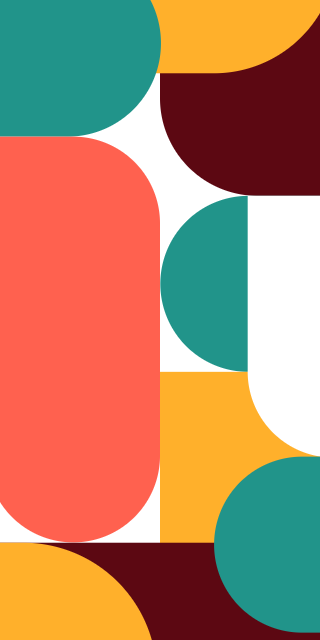
Reproduce this background procedurally as a Shadertoy shader.

```glsl
// Flat geometric mosaic of overlapping panels with large rounded corners.

#define WHITE  vec3(1.00, 1.00, 1.00)
#define CORAL  vec3(1.00, 0.38, 0.31)
#define TEAL   vec3(0.13, 0.58, 0.54)
#define AMBER  vec3(1.00, 0.69, 0.17)
#define MAROON vec3(0.36, 0.03, 0.07)
#define ASPECT 2.0      // canvas height in canvas widths
#define SOFTNESS 1.0    // edge width in pixels

// Signed distance to a box from lo to hi, y pointing down.
// Corner radii: top left, top right, bottom right, bottom left.
float roundBox(vec2 p, vec2 lo, vec2 hi, vec4 radii) {
    vec2 q = p - 0.5 * (lo + hi);
    vec2 side = q.x < 0.0 ? radii.xw : radii.yz;
    float r = q.y < 0.0 ? side.x : side.y;
    vec2 d = abs(q) - 0.5 * (hi - lo) + r;
    return length(max(d, 0.0)) + min(max(d.x, d.y), 0.0) - r;
}

// Paints a smooth-edged shape over the current colour.
void paint(inout vec3 base, vec3 colour, float dist, float pixel) {
    base = mix(base, colour, clamp(0.5 - dist / (SOFTNESS * pixel), 0.0, 1.0));
}

void mainImage(out vec4 fragColor, in vec2 fragCoord) {
    // Canvas units: x in 0..1, y in 0..ASPECT from the top edge
    vec2 uv = fragCoord / iResolution.xy;
    vec2 p = vec2(uv.x, ASPECT * (1.0 - uv.y));
    float pixel = ASPECT / iResolution.y;
    vec3 col = WHITE;

    // Upper panels
    paint(col, MAROON, roundBox(p, vec2(0.5, -1.0), vec2(2.0, 0.612), vec4(0, 0, 0, 0.305)), pixel);
    paint(col, AMBER, roundBox(p, vec2(-1.0, -1.0), vec2(1.054, 0.229), vec4(0, 0, 0.385, 0)), pixel);
    paint(col, TEAL, roundBox(p, vec2(-1.0, -0.157), vec2(0.503, 0.427), vec4(0, 0.292, 0.292, 0)), pixel);

    // Tall pill on the left
    paint(col, CORAL, roundBox(p, vec2(-0.042, 0.427), vec2(0.5, 1.695), vec4(0, 0.271, 0.271, 0.271)), pixel);

    // Half disc and block, both cut by the white panel
    paint(col, TEAL, roundBox(p, vec2(0.501, 0.612), vec2(2.0, 1.162), vec4(0.275, 0, 0, 0.275)), pixel);
    paint(col, AMBER, roundBox(p, vec2(0.5, 1.162), vec2(2.0, 1.72), vec4(0)), pixel);
    paint(col, WHITE, roundBox(p, vec2(0.774, 0.612), vec2(2.0, 1.430), vec4(0, 0, 0, 0.268)), pixel);

    // Lower band with its quarter round and capsule
    paint(col, MAROON, roundBox(p, vec2(-1.0, 1.696), vec2(2.0, 3.0), vec4(0)), pixel);
    paint(col, AMBER, roundBox(p, vec2(-1.0, 1.696), vec2(0.49, 3.0), vec4(0, 0.417, 0, 0)), pixel);
    paint(col, TEAL, roundBox(p, vec2(0.669, 1.427), vec2(2.0, 1.977), vec4(0.275, 0, 0, 0.275)), pixel);

    fragColor = vec4(col, 1.0);
}
```
